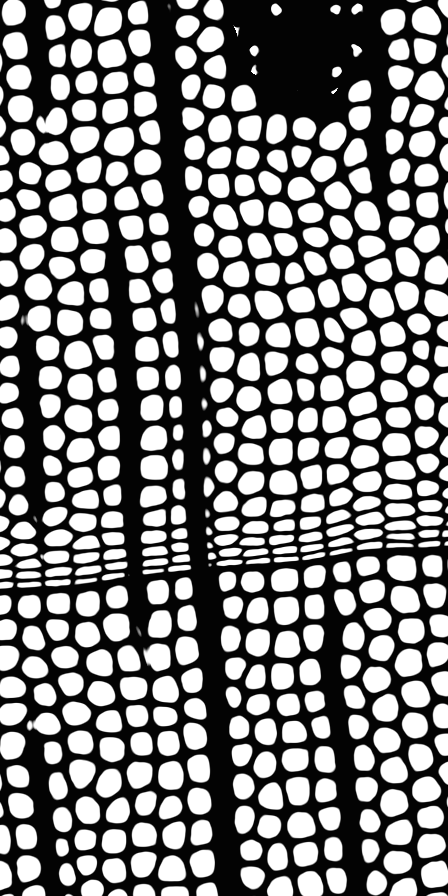
Write a Shadertoy shader that draws this texture.

```glsl
// Wood cross-section: white cells in leaning files, dark rays, one growth ring and a dark patch.

const vec3 INK = vec3(0.01);
const vec3 PAPER = vec3(1.0);
const float FILE_WIDTH = 0.0645;
const float ROW_HEIGHT = 0.068;
const float LEAN = 0.083;       // sideways drift of the files with height
const float RING_SLOPE = 0.1;
const float LATE_ROWS = 2.9;    // extra rows squeezed in above the ring
const float LATE_DEPTH = 0.08;

float hash(vec2 p) {
    vec3 q = fract(p.xyx * 0.1031);
    q += dot(q, q.yzx + 33.33);
    return fract((q.x + q.y) * q.z);
}

float noise(vec2 p) {
    vec2 i = floor(p), f = fract(p);
    f = f * f * (3.0 - 2.0 * f);
    return mix(mix(hash(i), hash(i + vec2(1, 0)), f.x),
               mix(hash(i + vec2(0, 1)), hash(i + vec2(1, 1)), f.x), f.y);
}

// Centre of one cell in file/row units; files are staggered, less so at the ring.
vec2 cellCentre(vec2 id, float jitter) {
    vec2 file = vec2(hash(vec2(id.x, 71.0)), hash(vec2(id.x, 23.0))) - 0.5;
    vec2 cell = vec2(hash(id + 5.0), hash(id + 47.0)) - 0.5;
    float stagger = clamp(abs(id.y + 0.5) / 3.0, 0.0, 1.0);
    return id + 0.5 + file * vec2(0.3, 0.7 * stagger) + jitter * cell * vec2(1.0, stagger);
}

// Pushes the files apart around a tapered ray and keeps the nearest ray distance.
void addRay(inout float u, inout float nearest, float file, float y,
            float middle, float halfLength, float halfWidth) {
    float taper = clamp((halfLength - abs(y - middle)) / 0.15, 0.0, 1.0);
    float w = halfWidth * taper;
    float offset = u - file;
    nearest = min(nearest, abs(offset) * FILE_WIDTH - w + 0.05 * (1.0 - taper));
    u -= clamp(offset, -w / FILE_WIDTH, w / FILE_WIDTH);
}

// Rounded signed distance to the cell walls; also returns the offset to the cell centre.
float cellDistance(vec2 g, vec2 scale, float jitter, float sharpness,
                   float extraWalls, out vec2 toCentre) {
    vec2 base = floor(g), home = base;
    float best = 1e3;
    for (int j = -1; j <= 1; j++)
    for (int i = -1; i <= 1; i++) {
        vec2 id = base + vec2(i, j);
        vec2 r = cellCentre(id, jitter) - g;
        if (dot(r, r) < best) {
            best = dot(r, r);
            home = id;
            toCentre = r;
        }
    }
    float walls = extraWalls;
    for (int j = -2; j <= 2; j++)
    for (int i = -2; i <= 2; i++) {
        if (i == 0 && j == 0) continue;
        vec2 r = cellCentre(home + vec2(i, j), jitter) - g;
        vec2 across = r - toCentre;
        float d = dot(0.5 * (r + toCentre), across) / length(across / scale);
        walls += exp(-sharpness * d);
    }
    return -log(walls) / sharpness;
}

float patchDistance(vec2 p) {
    vec2 q = (p - vec2(0.67, 2.02)) / vec2(0.2, 0.28);
    return (length(q) - 1.0) * 0.2 + 0.04 * (noise(p * 14.0) - 0.5);
}

// Sparse small flecks inside the dark patch.
float fleckDistance(vec2 p, float density) {
    vec2 id = floor(p * density);
    vec2 q = fract(p * density) - 0.5;
    q += 0.25 * (vec2(noise(p * 70.0), noise(p * 70.0 + 9.0)) - 0.5);
    float radius = hash(id + 7.0) > 0.85 ? 0.12 + 0.16 * hash(id) : -1.0;
    return (radius - length(q)) / density;
}

void mainImage(out vec4 fragColor, in vec2 fragCoord) {
    vec2 p = 2.0 * fragCoord / iResolution.y;
    float pixel = 2.0 / iResolution.y;

    // Files and the rays between them
    float u = (p.x + LEAN * p.y + 0.022 * (noise(p * vec2(3.0, 2.5)) - 0.5)) / FILE_WIDTH;
    float ray = 1.0;
    addRay(u, ray, 8.0, p.y, 1.0, 3.0, 0.016);
    addRay(u, ray, 6.0, p.y, 1.02, 0.55, 0.011);
    for (float i = 0.0; i < 3.0; i++)
        addRay(u, ray, 2.0 + i, p.y, 0.15 + 0.9 * i, 0.33, 0.010);
    for (float i = 0.0; i < 2.0; i++)
        addRay(u, ray, 12.0 + 3.0 * i, p.y, 0.2 + 1.55 * i, 0.55 - 0.25 * i, 0.010);

    // Rows, flattened just above the ring
    float h = p.y - 0.68 - RING_SLOPE * p.x - 0.02 * (noise(p * 6.0) - 0.5);
    float late = exp(-max(h, 0.0) / LATE_DEPTH);
    float v = h / ROW_HEIGHT + LATE_ROWS * (1.0 - late);
    float rowRate = 1.0 / ROW_HEIGHT + step(0.0, h) * LATE_ROWS / LATE_DEPTH * late;
    vec2 scale = vec2(FILE_WIDTH, 1.0 / rowRate);

    // Cells, less regular toward the upper right
    float wild = smoothstep(0.4, 0.7, p.x) * smoothstep(0.9, 1.5, p.y);
    float sharpness = 9.0 / scale.y;
    float extraWalls = exp(-sharpness * ray) + exp(-sharpness * abs(h));
    vec2 toCentre;
    float d = cellDistance(vec2(u, v), scale, mix(0.3, 0.5, wild), sharpness, extraWalls, toCentre);
    d -= mix(0.0038, 0.0049, smoothstep(0.02, 0.06, scale.y));
    d += 0.002 * (noise(p * 80.0) - 0.5);

    // Dark patch swallows whole cells
    vec2 step2 = toCentre * scale;
    vec2 centre = p + step2 + vec2(-LEAN * step2.y, RING_SLOPE * step2.x);
    d -= 3.0 * max(-patchDistance(centre), 0.0);
    if (patchDistance(p) < -0.03) d = max(d, fleckDistance(p, 22.0));

    fragColor = vec4(mix(INK, PAPER, smoothstep(-0.8 * pixel, 0.8 * pixel, d)), 1.0);
}
```
